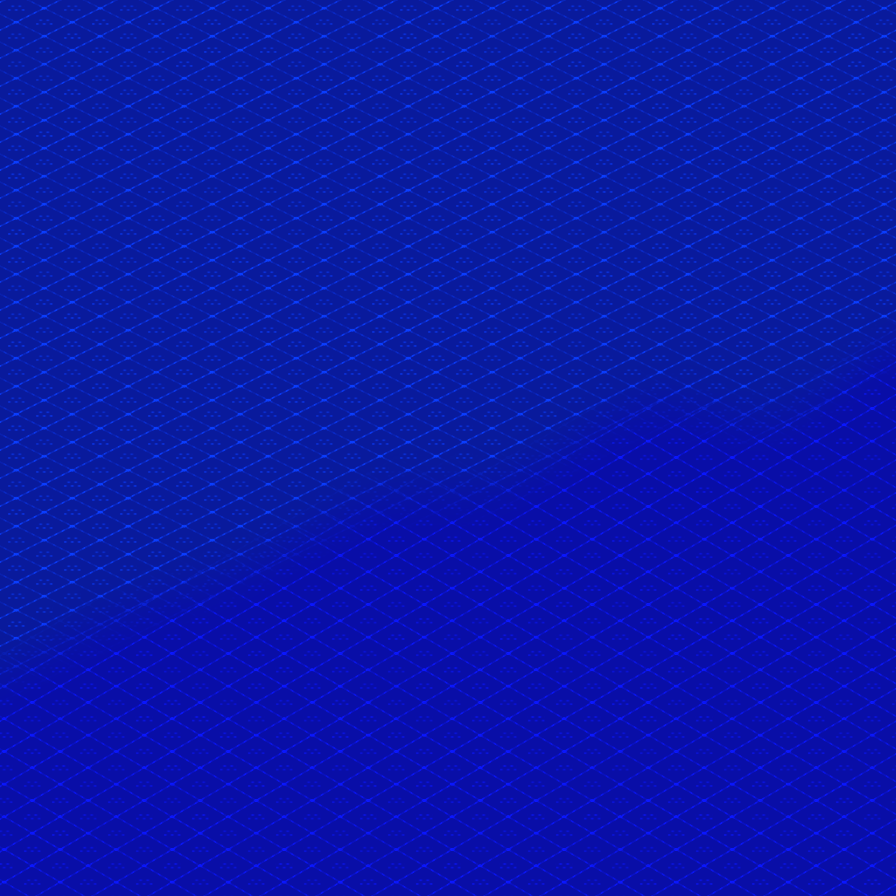
A Shadertoy shader for this pattern:

```glsl
// Blue diamond lattices of sparse beaded lines, a flat one above a steeper one, joined at a soft slope

float hash(vec2 p) {
    vec3 q = fract(p.xyx * vec3(0.1031, 0.1030, 0.0973));
    q += dot(q, q.yzx + 33.33);
    return fract((q.x + q.y) * q.z);
}

// Coverage of a stroke, from distance to its centre and half its width
float stroke(float dist, float halfWidth, float pixel) {
    return 1.0 - smoothstep(halfWidth - 0.5 * pixel, halfWidth + 0.5 * pixel, dist);
}

// Row of beads, 128 across the canvas
float beads(float x) {
    float wave = 0.5 + 0.5 * cos(6.2832 * 128.0 * x);
    return wave * wave;
}

// Brightness of the lines of a lattice with 16 diamonds across and the given rows down
float lattice(vec2 uv, float rows, vec2 phase, float fallingStrength, float pixel) {
    vec2 count = vec2(16.0, rows);
    vec2 grid = uv * count;
    vec2 axes = vec2(grid.y - grid.x, grid.y + grid.x) - phase;
    vec2 id = floor(axes);
    vec2 local = fract(axes);
    vec2 edge = min(local, 1.0 - local) / length(count);

    // Rising and falling lines, brightest where they cross
    float rising = stroke(edge.x, 0.0009, pixel) * (0.35 + 0.65 * beads(uv.x));
    float falling = stroke(edge.y, 0.0009, pixel) * (0.35 + 0.65 * beads(uv.x + 0.002));
    float crossing = stroke(length(edge), 0.002, pixel);

    // Staggered pair of bead rows in the middle of each diamond
    vec2 centred = local - 0.5;
    vec2 q = vec2(centred.y - centred.x, centred.x + centred.y) * 0.5 / count;
    float stagger = q.y > 0.0 ? 0.0039 : 0.0;
    float cluster = stroke(abs(abs(q.y) - 0.002), 0.001, pixel)
                  * stroke(abs(q.x), 0.0095, pixel) * beads(q.x + stagger);

    float ink = max(max(0.85 * rising, fallingStrength * falling), max(crossing, 0.55 * cluster));
    return ink * (0.85 + 0.3 * hash(id + 17.0));
}

void mainImage(out vec4 fragColor, in vec2 fragCoord) {
    vec2 uv = fragCoord / iResolution.y;
    float pixel = 1.0 / iResolution.y;

    // Soft sloping border between the two tones
    float border = 0.245 + 0.5 * uv.x - 0.16 * uv.x * uv.x
                 + 0.03 * uv.x * cos(20.3 * (uv.x - 0.4));
    float upper = smoothstep(-0.045, 0.05, uv.y - border);

    // Flat diamonds above, steeper ones below
    float ink = mix(lattice(uv, 27.43, vec2(0.35, 0.5), 0.75, pixel),
                    lattice(uv, 32.0, vec2(-0.08, 0.5), 0.45, pixel), upper);

    vec3 base = mix(vec3(0.035, 0.055, 0.655), vec3(0.035, 0.10, 0.61), upper);
    vec3 lineColor = mix(vec3(0.04, 0.09, 1.0), vec3(0.04, 0.24, 1.0), upper);
    fragColor = vec4(mix(base, lineColor, min(ink, 1.0)), 1.0);
}
```
